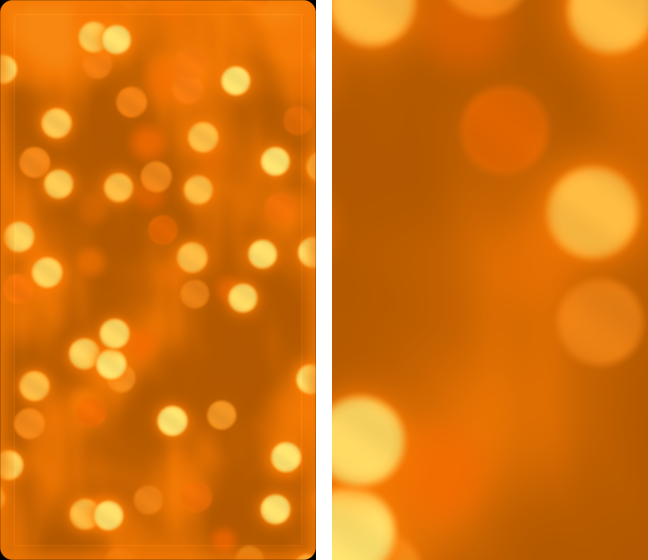
Left, the full canvas; right, a detail of the centre.
This background is drawn by a Shadertoy shader. Its source:

```glsl
// Warm amber bokeh: soft light discs scattered over a blurred orange backdrop.
// Discs sit in jittered cells of several layers, the backdrop is layered sines,
// and a faint bevelled frame with rounded dark corners closes the edges.

#define DISC_RADIUS 0.047
#define DISC_SOFTNESS 0.007
#define CELL_SIZE 0.2
#define BRIGHT_DENSITY 0.66
#define DIM_DENSITY 0.56
#define BLOB_DENSITY 0.5
#define HALO_WIDTH 0.016
#define FRAME_WIDTH 0.046
#define CORNER_RADIUS 0.04

const vec3 AMBER_DARK = vec3(0.70, 0.345, 0.0);
const vec3 ORANGE = vec3(0.96, 0.475, 0.012);
const vec3 EMBER = vec3(0.96, 0.40, 0.0);
const vec3 PEACH = vec3(0.98, 0.63, 0.17);
const vec3 GOLD = vec3(0.99, 0.74, 0.27);
const vec3 LEMON = vec3(0.99, 0.90, 0.45);

vec3 hash3(vec2 cell, float seed) {
    vec3 q = fract(vec3(cell.xyx + seed * 17.3) * vec3(0.1031, 0.1030, 0.0973));
    q += dot(q, q.yxz + 33.33);
    return fract((q.xxy + q.yzz) * q.zyx);
}

float layeredSines(vec2 p) {
    float sum = 0.0, amp = 0.5;
    for (int i = 0; i < 4; i++) {
        float phase = float(i) * 2.1;
        sum += amp * sin(p.x + 1.3 * sin(p.y * 0.7 + phase)) * sin(p.y + phase + sin(p.x * 0.6));
        p = mat2(0.96, 0.28, -0.28, 0.96) * p * 1.7;
        amp *= 0.5;
    }
    return sum;
}

float roundedBox(vec2 p, vec2 halfSize, float radius) {
    vec2 q = abs(p) - halfSize + radius;
    return length(max(q, 0.0)) + min(max(q.x, q.y), 0.0) - radius;
}

// Lights thin out along a quiet band below the middle.
float crowding(float y) {
    float d = (y - 0.76) / 0.11;
    return 1.0 - 0.85 * exp(-d * d);
}

// Defocused smudges, without a clear outline.
vec3 addBlobs(vec3 col, vec2 p) {
    vec2 home = floor(p / CELL_SIZE);
    for (int k = 0; k < 9; k++) {
        vec2 cell = home + vec2(k % 3, k / 3) - 1.0;
        vec3 pos = hash3(cell, 5.0), look = hash3(cell, 6.0);
        float d = length(p - (cell + 0.2 + 0.6 * pos.xy) * CELL_SIZE);
        float size = mix(0.06, 0.11, look.x);
        float cover = smoothstep(size, 0.2 * size, d) * step(pos.z, BLOB_DENSITY);
        col = mix(col, mix(EMBER, ORANGE, look.y), cover * mix(0.3, 0.8, look.z));
    }
    return col;
}

// One layer of discs; glow 0 gives dim translucent ones, 1 luminous ones.
vec3 addDiscs(vec3 col, vec2 p, float seed, float density, float glow) {
    vec2 grid = p + seed * vec2(0.037, 0.061);
    vec2 home = floor(grid / CELL_SIZE);
    for (int k = 0; k < 9; k++) {
        vec2 cell = home + vec2(k % 3, k / 3) - 1.0;
        vec3 pos = hash3(cell, seed), look = hash3(cell, seed + 9.0);
        vec2 offset = grid - (cell + 0.08 + 0.84 * pos.xy) * CELL_SIZE;
        float centreY = p.y - offset.y;
        float lit = step(pos.z, density * crowding(centreY));
        float radius = DISC_RADIUS * mix(0.96, 1.04, look.z);
        float d = length(offset);
        float disc = smoothstep(DISC_SOFTNESS, -DISC_SOFTNESS, d - radius);

        vec3 dimTint = mix(EMBER, PEACH, look.x);
        vec3 brightTint = mix(GOLD, LEMON, smoothstep(0.15, 0.65, look.x));
        vec3 tint = mix(dimTint, brightTint, glow);
        // Rim is warmer than the core, with a faint uneven sheen.
        tint = mix(tint, ORANGE, 0.28 * smoothstep(0.65, 1.05, d / radius));
        tint *= 1.0 + 0.03 * sin(dot(offset, vec2(50.0, 70.0)) + 6.0 * look.y);

        float halo = exp(-max(d - radius, 0.0) / HALO_WIDTH) * smoothstep(0.13, 0.07, d);
        col = mix(col, ORANGE * 1.04, lit * halo * mix(0.12, 0.7, glow));
        col = mix(col, tint, lit * disc * mix(mix(0.5, 0.85, look.y), 0.95, glow));
    }
    return col;
}

void mainImage(out vec4 fragColor, in vec2 fragCoord) {
    vec2 p = fragCoord / iResolution.x;
    vec2 halfSize = 0.5 * iResolution.xy / iResolution.x;
    float height = p.y / (2.0 * halfSize.y);

    // Backdrop: upright amber streaks, warmer toward the top.
    float warmth = layeredSines(p * vec2(9.0, 5.0) + 2.0) + 0.75 * smoothstep(0.78, 1.0, height);
    vec3 col = mix(AMBER_DARK, ORANGE, smoothstep(-0.3, 0.9, warmth));
    col = mix(col, PEACH, 0.35 * smoothstep(0.6, 1.2, warmth));
    col = addBlobs(col, p);

    // Lights, from faint to luminous.
    col = addDiscs(col, p, 1.0, DIM_DENSITY, 0.0);
    col = addDiscs(col, p, 2.0, BRIGHT_DENSITY, 1.0);

    // Bevelled frame with a thin inner line.
    float edge = -roundedBox(p - halfSize, halfSize, CORNER_RADIUS);
    float inner = -roundedBox(p - halfSize, halfSize - FRAME_WIDTH, 0.004);
    float strip = smoothstep(0.002, -0.002, inner);
    col = mix(col, ORANGE, strip * (0.14 + 0.45 * smoothstep(FRAME_WIDTH, 0.0, edge)));
    col += vec3(0.05, 0.03, 0.01) * smoothstep(0.004, 0.0, abs(inner));
    col *= smoothstep(-0.002, 0.003, edge);

    fragColor = vec4(clamp(col, 0.0, 1.0), 1.0);
}
```
